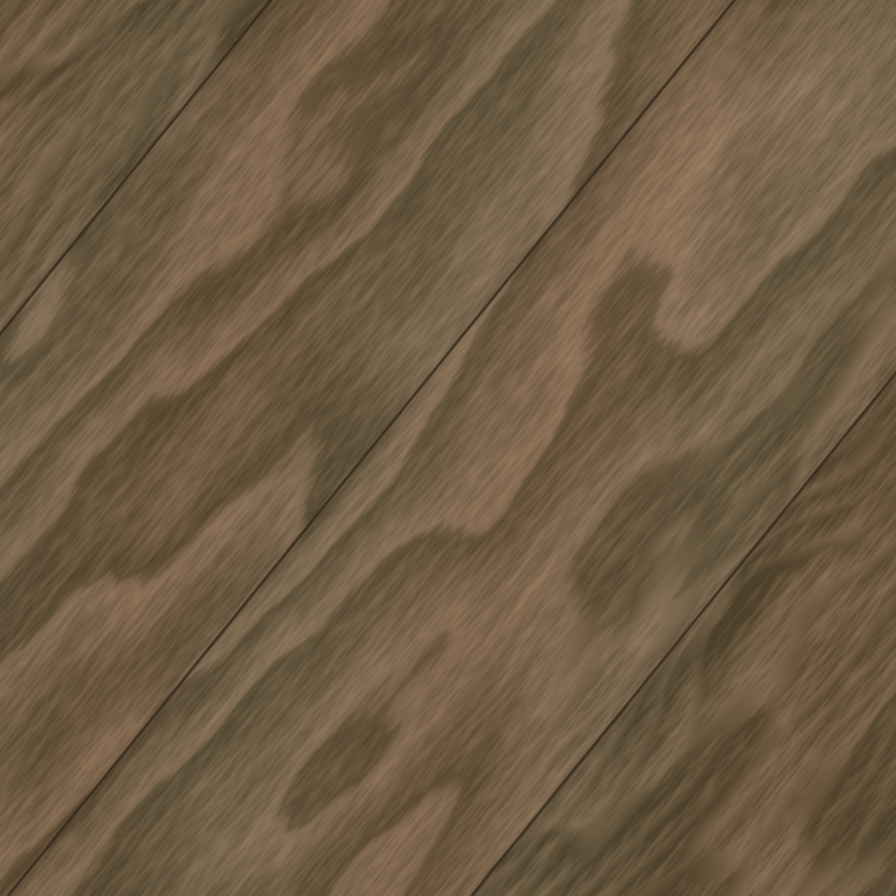
Give the GLSL for this texture, as a Shadertoy shader.

```glsl
// Diagonal walnut floor planks with cathedral figure, tight grain and fine fibres.
// Growth rings are a sawtooth over warped layered sines; the fibres are
// stretched cellular noise, which also frays the ring edges.

vec2 hash2(vec2 p) {
    return fract(sin(vec2(dot(p, vec2(127.1, 311.7)), dot(p, vec2(269.5, 183.3)))) * 43758.55);
}

// Distance to the nearest scattered point
float cellular(vec2 p) {
    vec2 cell = floor(p), f = fract(p);
    float nearest = 2.0;
    for (int y = -1; y <= 1; y++)
        for (int x = -1; x <= 1; x++) {
            vec2 o = vec2(x, y);
            nearest = min(nearest, length(o + hash2(cell + o) - f));
        }
    return nearest;
}

// Rotated, warped sine octaves, about -1 to 1
float waves(vec2 p) {
    float sum = 0.0, amp = 0.55;
    for (int i = 0; i < 4; i++) {
        sum += amp * sin(p.x + 1.3 * sin(p.y * 0.8 + float(i))) * cos(p.y + 0.7 * sin(p.x * 0.9));
        sum += 0.4 * amp * sin(p.y * 1.3 - p.x * 0.4);
        p = mat2(1.6, 1.1, -1.1, 1.6) * p + vec2(1.7, 4.1);
        amp *= 0.42;
    }
    return sum;
}

// Slow fade from dark to light, then a quick drop back
float ring(float h, float drop) {
    float r = fract(h);
    return r - smoothstep(1.0 - drop, 1.0, r);
}

void mainImage(out vec4 fragColor, in vec2 fragCoord) {
    vec2 uv = fragCoord / iResolution.y;

    // Plank frame: u runs along the boards, v across them
    float u = dot(uv, vec2(0.63, 0.777));
    float v = dot(uv, vec2(0.777, -0.63));
    float across = (v - 0.007) / 0.402;
    float plank = floor(across);
    float side = across - plank;
    vec2 seed = vec2(plank * 7.3 + 2.0, plank * 3.9 + 1.0);

    // Fibres
    float fineFibre = cellular(vec2(u * 30.0, v * 240.0) + seed) - 0.45;
    float longFibre = cellular(vec2(u * 7.0, v * 85.0) + seed) - 0.45;
    float fray = 0.13 * fineFibre + 0.12 * longFibre;

    // Wide cathedral figure
    float bend = waves(vec2(u * 3.5, v * 10.0) + seed);
    float wide = ring(v * 4.5 + 1.35 * bend + fray + plank * 0.37, 0.16);

    // Tight grain, curling round a knot on one board
    vec2 toKnot = vec2(u - 0.778, v - 0.442);
    float onKnotBoard = step(0.409, v);
    float curl = onKnotBoard * exp(-dot(toKnot / vec2(0.15, 0.05), toKnot / vec2(0.15, 0.05)));
    float core = onKnotBoard * exp(-dot(toKnot / vec2(0.07, 0.018), toKnot / vec2(0.07, 0.018)));
    float ripple = waves(vec2(u * 11.0, v * 26.0) + seed);
    float tight = ring(v * 36.0 + 1.3 * bend + 0.55 * ripple + 2.6 * curl + 2.0 * fray, 0.35);

    // Outer boards are tight throughout, the inner right one on its far side
    float outer = abs(plank + 0.6);
    float tightness = smoothstep(0.85, 1.2, outer + 0.55 * side * step(0.0, plank) + 0.12 * bend);

    // Combine into one lightness value
    float tone = 0.5 + 0.78 * (wide - 0.42) * mix(1.0, 0.6, tightness);
    tone += 0.42 * tightness * (tight - 0.33);
    tone += 0.12 * waves(vec2(u * 2.0, v * 7.0) + seed.yx);
    tone += 0.3 * fineFibre + 0.22 * longFibre;
    tone -= 0.13 * step(1.0, outer) + 0.35 * core;

    vec3 shadowBrown = vec3(0.33, 0.275, 0.185);
    vec3 lightBrown = vec3(0.57, 0.47, 0.368);
    vec3 color = mix(shadowBrown, lightBrown, clamp(tone, -0.1, 1.1));
    color += vec3(0.008, -0.003, -0.004) * sin(u * 5.0 + v * 13.0 + seed.x);

    // Thin dark seams with a faint shaded bevel
    float seam = min(side, 1.0 - side) * 0.402;
    float pixel = 1.0 / iResolution.y;
    color *= 1.0 - 0.1 * exp(-seam / 0.006);
    color = mix(color, vec3(0.2, 0.155, 0.1), 0.75 * (1.0 - smoothstep(0.0008, 0.0012 + pixel, seam)));

    fragColor = vec4(color, 1.0);
}
```
